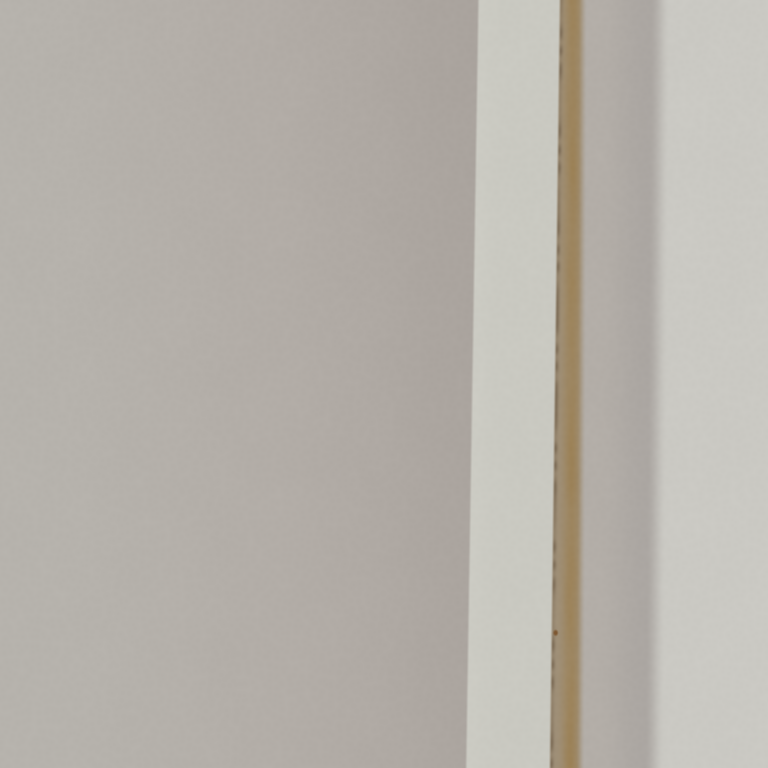
This texture is drawn by a WebGL 1 fragment shader. Its source:

```glsl
precision highp float;

uniform vec2 u_resolution;

// Edge positions: x at the bottom, x at the top
const vec2 TRIM_LEFT = vec2(0.607, 0.623);
const vec2 TRIM_RIGHT = vec2(0.716, 0.729);
const vec2 GOLD_RIGHT = vec2(0.756, 0.759);
const vec2 PANEL_LEFT = vec2(0.852, 0.860);

// Half widths of the edge transitions
const float CRISP = 0.0022;
const float GOLD_BLUR = 0.006;
const float PANEL_BLUR = 0.013;

const vec3 WALL_LIT = vec3(0.715, 0.701, 0.677);
const vec3 WALL_MID = vec3(0.697, 0.674, 0.651);
const vec3 WALL_DARK = vec3(0.665, 0.640, 0.617);
const vec3 TRIM = vec3(0.790, 0.788, 0.757);
const vec3 GOLD_PALE = vec3(0.625, 0.565, 0.475);
const vec3 GOLD_CORE = vec3(0.610, 0.505, 0.335);
const vec3 GOLD_LINE = vec3(0.490, 0.425, 0.340);
const vec3 RECESS = vec3(0.702, 0.681, 0.657);
const vec3 RECESS_DARK = vec3(0.672, 0.653, 0.635);
const vec3 PANEL = vec3(0.793, 0.788, 0.765);
const vec3 SPECK = vec3(0.46, 0.29, 0.13);

const vec2 SPECK_POS = vec2(0.7235, 0.176);
const float SPECK_RADIUS = 0.0045;
const float MOTTLE = 0.004;
const float GRAIN = 0.010;
const float GRAIN_CELLS = 110.0;

vec2 hash2(vec2 p) {
  vec2 q = vec2(dot(p, vec2(127.1, 311.7)), dot(p, vec2(269.5, 183.3)));
  return fract(sin(q) * 43758.5);
}

// Distance to the nearest scattered cell point
float cellular(vec2 p) {
  vec2 cell = floor(p);
  float nearest = 2.0;
  for (int j = -1; j <= 1; j++) {
    for (int i = -1; i <= 1; i++) {
      vec2 neighbour = cell + vec2(float(i), float(j));
      nearest = min(nearest, length(neighbour + hash2(neighbour) - p));
    }
  }
  return nearest;
}

float layeredSines(vec2 p) {
  float sum = 0.0;
  float weight = 0.5;
  for (int i = 0; i < 4; i++) {
    sum += weight * sin(p.x + 1.7 * sin(p.y)) * cos(p.y + 1.3 * sin(p.x));
    p = mat2(1.5, 1.1, -1.1, 1.5) * p + 2.3;
    weight *= 0.6;
  }
  return sum;
}

// Signed horizontal distance from a slanted edge, positive to its right
float fromEdge(vec2 uv, vec2 edge) {
  return uv.x - mix(edge.x, edge.y, uv.y);
}

float step01(float d, float blur) {
  return smoothstep(-blur, blur, d);
}

float bell(float d, float width) {
  return exp(-d * d / (width * width));
}

vec3 wall(vec2 uv) {
  float across = uv.x + 0.07 * (uv.y - 0.5);
  vec3 color = mix(WALL_LIT, WALL_MID, smoothstep(0.0, 0.45, across));
  return mix(color, WALL_DARK, smoothstep(0.35, 0.68, across));
}

vec3 goldStrip(vec2 uv, float fromTrim, float fromRecess) {
  float streak = 0.85 + 0.2 * layeredSines(vec2(uv.x * 60.0, uv.y * 16.0));
  vec3 color = mix(GOLD_PALE, GOLD_CORE, streak * bell(fromRecess + 0.013, 0.011));
  float roughLine = 0.6 + 0.3 * sin(uv.y * 150.0 + 3.0 * sin(uv.y * 47.0));
  return mix(color, GOLD_LINE, roughLine * bell(fromTrim - 0.002, 0.003));
}

void main() {
  vec2 uv = gl_FragCoord.xy / u_resolution;
  float pixel = 0.75 / u_resolution.x;
  float crisp = max(CRISP, pixel);

  float trimIn = fromEdge(uv, TRIM_LEFT);
  float trimOut = fromEdge(uv, TRIM_RIGHT);
  float goldOut = fromEdge(uv, GOLD_RIGHT);
  float panelIn = fromEdge(uv, PANEL_LEFT);

  // Flat bands from left to right
  vec3 color = wall(uv);
  vec3 trim = TRIM + 0.008 * smoothstep(0.03, 0.0, trimIn);
  color = mix(color, trim, step01(trimIn, crisp));
  color = mix(color, goldStrip(uv, trimOut, goldOut), step01(trimOut, crisp));
  vec3 recess = mix(RECESS, RECESS_DARK, smoothstep(0.02, 0.085, goldOut));
  color = mix(color, recess, step01(goldOut, GOLD_BLUR));
  color = mix(color, PANEL, step01(panelIn, PANEL_BLUR));

  // Small stain on the gold edge
  float speck = length((uv - SPECK_POS) * vec2(1.0, 0.8));
  color = mix(color, SPECK, 0.8 * smoothstep(SPECK_RADIUS, 0.001, speck));

  // Faint mottling and paint grain
  color += MOTTLE * layeredSines(uv * vec2(24.0, 17.0));
  color += GRAIN * (cellular(uv * GRAIN_CELLS) - 0.5);

  gl_FragColor = vec4(color, 1.0);
}
```
